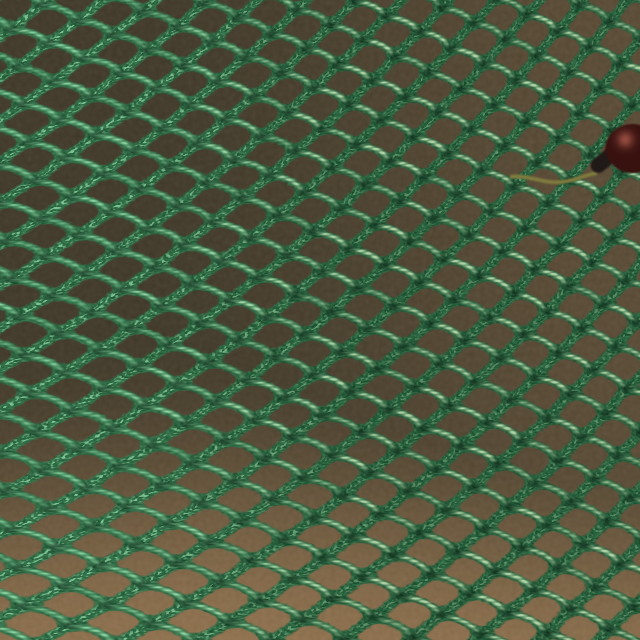
This texture is drawn by a Shadertoy shader. Its source:

```glsl
// Knotted green netting seen at a slant over a warm brown backdrop.
// A curved skew lattice gives rounded diamond holes; bowed yarns carry pale
// crests, cross yarns carry speckles, and a bead with a straw lies at the right.

#define PHASE vec2(0.97, 0.44)       // lattice position at the canvas centre
#define BOW 0.13                     // arching of the yarns above each hole
#define HOLE_HALF vec2(0.365, 0.385) // half size of a hole, in cells
#define HOLE_ROUND 0.21              // corner radius of a hole, in cells
#define WOBBLE 0.07                  // irregularity of the lattice
#define DARK_GREEN vec3(0.09, 0.29, 0.17)
#define MID_GREEN vec3(0.22, 0.47, 0.31)
#define PALE_GREEN vec3(0.68, 0.82, 0.64)
#define DARK_BROWN vec3(0.27, 0.24, 0.18)
#define WARM_BROWN vec3(0.59, 0.47, 0.33)

const float PI = 3.14159;

vec2 hash2(vec2 p) {
    p = vec2(dot(p, vec2(127.1, 311.7)), dot(p, vec2(269.5, 183.3)));
    return fract(sin(p) * 43758.5);
}

// Gradient noise, roughly -0.7 to 0.7
float gradientNoise(vec2 p) {
    vec2 i = floor(p), f = p - i;
    vec2 s = f * f * f * (f * (f * 6.0 - 15.0) + 10.0);
    vec2 x = vec2(1.0, 0.0);
    float a = dot(hash2(i) * 2.0 - 1.0, f);
    float b = dot(hash2(i + x) * 2.0 - 1.0, f - x);
    float c = dot(hash2(i + x.yx) * 2.0 - 1.0, f - x.yx);
    float d = dot(hash2(i + 1.0) * 2.0 - 1.0, f - 1.0);
    return mix(mix(a, b, s.x), mix(c, d, s.x), s.y);
}

// Skew lattice whose cells widen toward the lower left
vec2 lattice(vec2 p) {
    vec2 q = vec2(p.x - 0.5, 0.5 - p.y);
    float u = q.x * (11.2 + 1.75 * q.x - 4.0 * q.y) + 13.4 * q.y;
    float v = q.x * (-8.4 - 1.2 * q.x) + 17.9 * q.y;
    return vec2(u, v) + PHASE;
}

float roundedBox(vec2 p, vec2 halfSize, float radius) {
    vec2 q = abs(p) - halfSize + radius;
    return length(max(q, 0.0)) + min(max(q.x, q.y), 0.0) - radius;
}

float segment(vec2 p, vec2 a, vec2 b) {
    vec2 d = b - a;
    return length(p - a - d * clamp(dot(p - a, d) / dot(d, d), 0.0, 1.0));
}

vec3 backdrop(vec2 p) {
    float glow = 1.0 - smoothstep(-0.05, 0.5, p.y + 0.1 * abs(p.x - 0.35));
    float side = 0.3 * smoothstep(0.2, 1.0, p.x);
    vec3 col = mix(DARK_BROWN, WARM_BROWN, max(glow * 0.95, side));
    return col + 0.03 * gradientNoise(p * 120.0);
}

vec3 yarnColour(vec2 p, vec2 g) {
    float left = 1.0 - smoothstep(0.1, 0.65, p.x);
    vec2 offset = fract(g + 0.5) - 0.5;
    float along = fract(g.x);
    float fibre = gradientNoise(g * vec2(10.0, 13.0));
    float variation = hash2(floor(g + vec2(0.0, 0.5))).x;

    // Body of the yarn, darker around the knots
    vec3 col = mix(DARK_GREEN, MID_GREEN, clamp(0.45 + fibre + 0.3 * left, 0.0, 1.0));
    col *= 1.0 - 0.35 * exp(-dot(offset, offset) * 45.0);

    // Pale crest along each arch, broken up by the twist
    float crest = exp(-pow((offset.y + 0.02) / 0.065, 2.0));
    float span = smoothstep(0.02, 0.3, along) * (1.0 - smoothstep(0.7, 0.98, along));
    float twist = 0.75 + 0.25 * sin(2.0 * PI * (5.0 * g.x + 4.0 * g.y));
    crest *= mix(span, 0.65, 0.5 * left) * twist * (0.65 + 0.6 * variation);

    // Glints on the looser cross yarns
    float cross = exp(-pow(offset.x / 0.11, 2.0)) * smoothstep(0.06, 0.2, abs(offset.y));
    float glint = smoothstep(-0.05, 0.3, gradientNoise(g * vec2(15.0, 9.0) + 7.0));
    cross *= glint * mix(0.4, 0.85, left);

    vec3 shine = mix(PALE_GREEN, vec3(0.55, 0.84, 0.64), left);
    return mix(col, shine, clamp(crest + cross, 0.0, 1.0));
}

// Dark red bead on a short neck, with a dry straw
vec3 addDebris(vec3 col, vec2 p, float px) {
    float soft = max(px, 0.003);
    vec2 bend = vec2(0.0, 0.006 * sin(p.x * 45.0));
    float straw = segment(p + bend, vec2(0.80, 0.718), vec2(0.93, 0.724)) - 0.003;
    float neck = segment(p, vec2(0.935, 0.742), vec2(0.96, 0.762)) - 0.012;
    float bead = length((p - vec2(0.988, 0.768)) * vec2(1.0, 1.1)) - 0.042;
    float gloss = exp(-dot(p - vec2(0.977, 0.782), p - vec2(0.977, 0.782)) * 6000.0);
    col = mix(col, vec3(0.50, 0.48, 0.24), 1.0 - smoothstep(-soft, soft, straw));
    col = mix(col, vec3(0.13, 0.10, 0.09), 1.0 - smoothstep(-soft, soft, neck));
    vec3 red = vec3(0.22, 0.07, 0.06) + vec3(0.35, 0.22, 0.18) * gloss;
    return mix(col, red, 1.0 - smoothstep(-soft, soft, bead));
}

void mainImage(out vec4 fragColor, in vec2 fragCoord) {
    vec2 p = fragCoord / iResolution.xy;
    vec2 g = lattice(p);
    float px = 1.0 / iResolution.y;
    float soft = max(0.045, 16.0 * px);

    // Irregular knots, then arched yarns
    g += WOBBLE * vec2(gradientNoise(g * 0.9), gradientNoise(g * 0.9 + 31.0));
    g.y += BOW * (sin(PI * fract(g.x)) - 0.6);

    float hole = roundedBox(fract(g) - 0.5, HOLE_HALF, HOLE_ROUND);
    hole += 0.05 * gradientNoise(g * 8.0);
    float net = smoothstep(-soft, soft, hole);
    vec3 col = mix(backdrop(p), yarnColour(p, g), net);
    fragColor = vec4(addDebris(col, p, px), 1.0);
}
```
